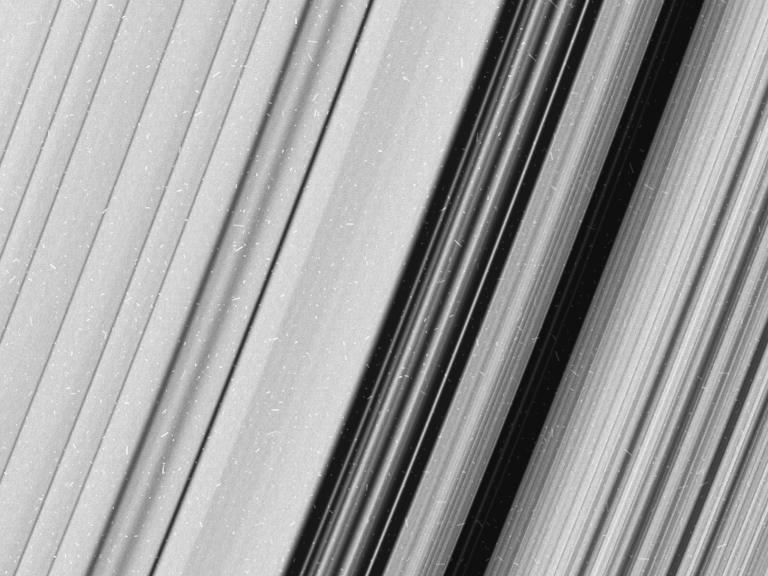
Give the GLSL for this texture, as a Shadertoy shader.

```glsl
float hash(vec2 p) {
    return fract(sin(dot(p, vec2(127.1, 311.7))) * 43758.5453);
}

float noise(float x) {
    float i = floor(x), f = fract(x);
    return mix(hash(vec2(i, 3.0)), hash(vec2(i + 1.0, 3.0)), f * f * (3.0 - 2.0 * f));
}

float line(float s, float center, float width) {
    float d = (s - center) / width;
    return exp(-d * d);
}

float band(float s, float a, float b, float soft) {
    return smoothstep(a - soft, a + soft, s) * (1.0 - smoothstep(b - soft, b + soft, s));
}

// Broad pale rings on the left, with thin stepped gaps
float paleRings(float s) {
    float tone = 0.79 + 0.06 * (1.0 - smoothstep(0.03, 0.2, s));
    float gaps[6] = float[6](0.108, 0.170, 0.226, 0.321, 0.411, 0.469);
    for (int i = 0; i < 6; i++) {
        float d = s - gaps[i];
        tone -= 0.20 * line(d, 0.0, 0.0025);
        tone += 0.045 * smoothstep(0.0, 0.005, d) * exp(-max(d, 0.0) * 25.0);
        tone -= 0.035 * smoothstep(-0.05, 0.0, d) * step(d, 0.0);
    }
    tone -= 0.46 * line(s, 0.540, 0.008) + 0.12 * line(s, 0.556, 0.009);
    tone -= 0.22 * line(s, 0.592, 0.013);
    tone -= 0.60 * line(s, 0.648, 0.0048);
    tone += 0.05 * band(s, 0.657, 0.701, 0.003);
    tone += 0.04 * smoothstep(0.72, 0.86, s) - 0.02 * band(s, 0.703, 0.77, 0.01);
    return tone + 0.03 * (noise(s * 110.0) - 0.5);
}

// Tight alternating ringlets after the first dark edge
float ringlets(float s) {
    float tone = 0.09;
    tone += 0.40 * line(s, 0.909, 0.0035);
    tone += 0.30 * line(s, 0.925, 0.005);
    tone += 0.62 * line(s, 0.939, 0.007);
    tone += 0.42 * line(s, 0.954, 0.008);
    tone += 0.68 * line(s, 0.983, 0.009);
    tone += 0.22 * line(s, 0.998, 0.006);
    tone += 0.65 * line(s, 1.023, 0.003);
    return tone + 0.12 * (noise(s * 260.0) - 0.5) * band(s, 0.92, 1.01, 0.01);
}

// Finely grooved grey rings split by a wide black division
float groovedRings(float s) {
    float tone = mix(0.70, 0.42, smoothstep(1.085, 1.155, s));
    tone = mix(tone, mix(0.40, 0.76, smoothstep(1.225, 1.325, s)), step(1.19, s));
    tone -= 0.10 * smoothstep(1.41, 1.58, s);
    float grooves = 0.6 * noise(s * 330.0) + 0.4 * noise(s * 120.0 + 40.0) - 0.5;
    tone += grooves * mix(0.30, 0.42, smoothstep(1.38, 1.5, s));
    tone -= 0.52 * line(s, 1.394, 0.009);
    tone -= 0.25 * line(s, 1.440, 0.005);
    tone -= 0.48 * line(s, 1.466, 0.012);
    tone -= 0.25 * line(s, 1.505, 0.007);
    tone -= 0.45 * line(s, 1.550, 0.010);
    tone -= 0.35 * line(s, 1.598, 0.007);
    float division = 0.06 + 0.09 * line(s, 1.174, 0.003) + 0.05 * line(s, 1.190, 0.002);
    return mix(max(tone, 0.12), division, band(s, 1.156, 1.226, 0.003));
}

// Short bright scratches and dots, one per chosen cell
float specks(vec2 p, float cells, float chance, float reach) {
    vec2 id = floor(p * cells);
    vec2 center = 0.3 + 0.4 * vec2(hash(id + 5.3), hash(id + 9.1));
    vec2 q = fract(p * cells) - center;
    float angle = 6.2832 * hash(id + 2.7);
    vec2 dir = vec2(cos(angle), sin(angle));
    float size = hash(id + 7.9);
    float halfLength = reach * size * size;
    float d = length(q - dir * clamp(dot(q, dir), -halfLength, halfLength)) / cells;
    float lit = step(hash(id + 1.4), chance) * (0.3 + 0.7 * hash(id + 4.6));
    return lit * (1.0 - smoothstep(0.0005, 0.0023, d));
}

void mainImage(out vec4 fragColor, in vec2 fragCoord) {
    vec2 p = fragCoord / iResolution.y;
    float v = p.y - 0.5;

    // Distance across the slanted, barely curved rings
    float s = p.x + 0.384 * (1.0 - p.y) + 0.02 * (v * v - 0.12);

    float tone = mix(paleRings(s), ringlets(s), smoothstep(0.866, 0.886, s));
    tone = mix(tone, groovedRings(s), smoothstep(1.046, 1.056, s));

    // Film grain, stretched along the rings
    float grain = hash(floor(vec2(s * 500.0, p.y * 160.0))) - 0.5;
    grain += hash(floor(p * 400.0)) - 0.5;
    tone += grain * 0.035 * smoothstep(0.05, 0.6, tone);

    // Scattered specks, fainter over the dark rings
    float dust = specks(p, 48.0, 0.38, 0.12);
    dust = max(dust, specks(p + 3.7, 31.0, 0.28, 0.27));
    dust = max(dust, 0.7 * specks(p + 8.2, 75.0, 0.20, 0.1));
    dust *= mix(0.25, 0.85, smoothstep(0.1, 0.7, tone)) * mix(1.0, 0.55, smoothstep(0.9, 1.1, s));
    tone = mix(tone, 0.98, dust);

    fragColor = vec4(vec3(clamp(tone, 0.0, 1.0)), 1.0);
}
```
